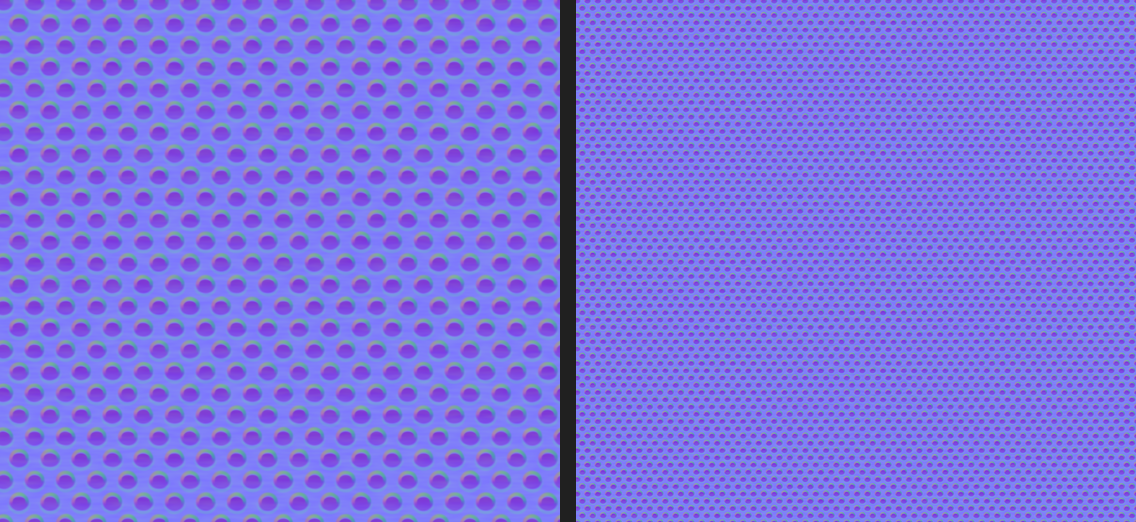
Left, the tile; right, the same tile 3 across and 3 down.
This texture map is drawn by a Shadertoy shader. Its source:

```glsl
// Tangent-space normal map of a sheet with staggered rows of round dents.
// Each dent is a tilted floor, a coloured upper wall and a pale lower lip,
// blended over a flat base with faint, wrapping gradient-noise creases.

#define COLUMNS 18.0
#define ROWS 24.0                       // even, so the stagger wraps
#define GRID_SHIFT vec2(0.609, -0.095)  // dent offset in columns and rows
#define FLOOR_SIZE vec2(0.295, 0.225)   // half axes, in column widths
#define FLOOR_DROP 0.045
#define WALL_RADIUS 0.262
#define WALL_WIDTH 0.062
#define LIP_RADIUS 0.335
#define LIP_WIDTH 0.055
#define JITTER 0.008
#define CREASE 0.045

const vec3 BASE = vec3(0.50, 0.495, 0.98);
const vec3 FLOOR_TOP = vec3(0.50, 0.23, 0.83);
const vec3 FLOOR_LOW = vec3(0.50, 0.31, 0.90);
const vec3 LIP = vec3(0.46, 0.60, 0.88);

vec2 hash2(vec2 p) {
    vec3 q = fract(p.xyx * vec3(0.1031, 0.1030, 0.0973));
    q += dot(q, q.yzx + 33.33);
    return fract((q.xx + q.yz) * q.zy);
}

float cornerSlope(vec2 cell, vec2 offset, vec2 period) {
    float angle = 6.28319 * hash2(mod(cell, period)).x;
    return dot(vec2(cos(angle), sin(angle)), offset);
}

// Gradient noise that wraps after a whole number of cells
float gradientNoise(vec2 p, vec2 period) {
    vec2 i = floor(p), f = fract(p);
    vec2 w = f * f * f * (f * (f * 6.0 - 15.0) + 10.0);
    vec2 e = vec2(1.0, 0.0);
    float low = mix(cornerSlope(i, f, period),
                    cornerSlope(i + e, f - e, period), w.x);
    float high = mix(cornerSlope(i + e.yx, f - e.yx, period),
                     cornerSlope(i + 1.0, f - 1.0, period), w.x);
    return mix(low, high, w.y);
}

// Flat-topped bump around a centre
float bump(float x, float centre, float width) {
    float t = (x - centre) / width;
    return exp(-t * t * (0.5 + 0.5 * t * t));
}

// Blends one dent into the colour; p is measured from its centre
vec3 paintDent(vec3 colour, vec2 p, float depth) {
    float r = length(p);
    vec2 dir = p / max(r, 1e-4);

    // Pale lip below only
    float lip = 0.85 * bump(r, LIP_RADIUS, LIP_WIDTH) * smoothstep(0.25, -0.75, dir.y);
    colour = mix(colour, LIP, lip);

    // Tilted floor, lighter towards the bottom
    float edge = length((p + vec2(0.0, FLOOR_DROP)) / FLOOR_SIZE);
    vec3 ground = mix(FLOOR_LOW, FLOOR_TOP, smoothstep(-0.22, 0.12, p.y));
    colour = mix(colour, ground, depth * (1.0 - smoothstep(0.8, 1.14, edge)));

    // Upper wall: warm on the left, green on top, teal on the right
    vec3 wallColour = vec3(0.49, 0.46, 0.77)
                    + dir.x * vec3(-0.19, 0.06, 0.0)
                    + dir.y * vec3(0.0, 0.22, -0.19);
    float wall = bump(r, WALL_RADIUS, WALL_WIDTH) * smoothstep(-0.6, 0.35, dir.y);
    return mix(colour, wallColour, wall * depth);
}

void mainImage(out vec4 fragColor, in vec2 fragCoord) {
    vec2 uv = fragCoord / iResolution.xy;
    vec2 grid = vec2(COLUMNS, ROWS);
    float rowHeight = COLUMNS * iResolution.y / (ROWS * iResolution.x);

    // Flat base with creases stretched sideways
    float crease = gradientNoise(uv * grid * vec2(1.0, 3.0), grid * vec2(1.0, 3.0))
                 + 0.8 * gradientNoise(uv * grid * vec2(2.0, 7.0), grid * vec2(2.0, 7.0));
    vec3 colour = BASE;

    // Dents of this row and its neighbours
    vec2 pos = uv * grid - GRID_SHIFT;
    float wobble = 0.014 * gradientNoise(uv * grid * 3.0, grid * 3.0);
    for (int k = -1; k <= 1; k++) {
        float row = floor(pos.y + 0.5) + float(k);
        float x = pos.x + 0.5 * mod(row + 1.0, 2.0);
        float column = floor(x + 0.5);
        vec2 random = hash2(mod(vec2(column, row), grid) + 7.0);
        vec2 p = vec2(x - column, (pos.y - row) * rowHeight);
        p += JITTER * (random - 0.5) + wobble;
        colour = paintDent(colour, p, mix(0.94, 1.0, random.x));
    }

    colour += CREASE * crease * vec3(0.4, 1.0, -0.5);
    fragColor = vec4(clamp(colour, 0.0, 1.0), 1.0);
}
```
